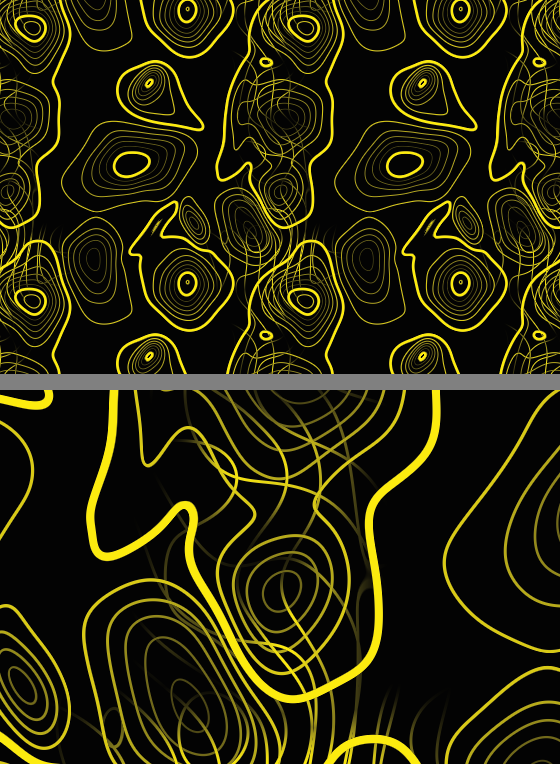
Top, the full canvas; bottom, a detail of the centre.
This pattern is drawn by a WebGL 1 fragment shader. Its source:

```glsl
precision highp float;
uniform vec2 u_resolution;

vec2 gradientAt(vec2 cell, float period) {
    cell = mod(cell, period);
    float angle = 6.2832 * fract(sin(dot(cell, vec2(127.1, 311.7)) + period * 1.7) * 4375.85);
    return vec2(cos(angle), sin(angle));
}

// Gradient noise that wraps once per tile
float tileNoise(vec2 p, float period) {
    p *= period;
    vec2 i = floor(p), f = p - i;
    vec2 u = f * f * f * (f * (f * 6.0 - 15.0) + 10.0);
    vec2 e = vec2(1.0, 0.0);
    float a = dot(gradientAt(i, period), f);
    float b = dot(gradientAt(i + e.xy, period), f - e.xy);
    float c = dot(gradientAt(i + e.yx, period), f - e.yx);
    float d = dot(gradientAt(i + 1.0, period), f - 1.0);
    return mix(mix(a, b, u.x), mix(c, d, u.x), u.y);
}

// Wrapped elliptical hill, sheared sideways by slant
float hill(vec2 p, vec2 center, vec2 radius, float slant, float height) {
    vec2 d = fract(p - center + 0.5) - 0.5;
    d.x += slant * d.y;
    d /= radius;
    return height * exp(-dot(d, d));
}

float terrain(vec2 p) {
    vec2 q = p + 0.05 * vec2(tileNoise(p, 5.0), tileNoise(p, 6.0));
    float h = 0.45 + tileNoise(p, 4.0);
    // Peaks: bold outline, fading rings inside
    h += hill(q, vec2(0.68, 0.04), vec2(0.095, 0.10), 0.0, 7.8);
    h += hill(q, vec2(0.59, 0.38), vec2(0.10, 0.10), -0.8, 2.2);
    h += hill(q, vec2(0.55, 0.32), vec2(0.04, 0.04), 0.0, 5.0);
    h += hill(q, vec2(0.875, 0.43), vec2(0.045, 0.22), 0.2, 1.6);
    h += hill(q, vec2(0.61, 0.79), vec2(0.035, 0.13), 0.85, 1.6);
    h += hill(q, vec2(0.11, 0.10), vec2(0.10, 0.11), 0.0, 7.8);
    h += hill(q, vec2(0.04, 0.44), vec2(0.12, 0.11), 0.0, 6.0);
    h += hill(q, vec2(0.02, 0.72), vec2(0.09, 0.10), 0.0, 5.0);
    // Hollows: fine rings only
    h += hill(q, vec2(0.48, 0.60), vec2(0.15, 0.10), 0.3, -6.4);
    h += hill(q, vec2(0.34, 0.95), vec2(0.09, 0.11), 0.0, -4.8);
    h += hill(q, vec2(0.715, 0.81), vec2(0.03, 0.07), -0.2, -4.0);
    h += hill(q, vec2(0.90, 0.82), vec2(0.08, 0.10), 0.0, -4.8);
    return h;
}

// Terrain, then two tangled fields for the seams; whole-number ramps keep them wrapped
vec3 fields(vec2 p) {
    return vec3(terrain(p),
                12.0 * p.x + 4.0 * tileNoise(p, 4.0),
                10.0 * p.x - 6.0 * p.y + 4.0 * tileNoise(p, 3.0));
}

float seamStrength(vec2 p) {
    vec2 d = abs(fract(p - vec2(0.0, 0.95) + 0.5) - 0.5);
    float side = 1.0 - smoothstep(0.03, 0.16, d.x);
    float knot = (1.0 - smoothstep(0.03, 0.14, d.y)) * (1.0 - smoothstep(0.1, 0.28, d.x));
    return max(side * smoothstep(-0.25, 0.2, tileNoise(p, 5.0)), knot);
}

void main() {
    float pixel = 2.05 / u_resolution.x;
    vec2 p = vec2(gl_FragCoord.x, u_resolution.y - gl_FragCoord.y) * pixel;

    // Distance to the nearest contour of each field
    vec2 e = vec2(0.002, 0.0);
    vec3 level = fields(p);
    vec3 dx = (fields(p + e.xy) - level) / e.x;
    vec3 dy = (fields(p + e.yx) - level) / e.x;
    vec3 nearest = floor(level + 0.5);
    vec3 dist = abs(level - nearest) / max(sqrt(dx * dx + dy * dy), vec3(3.0));

    // Every sixth terrain contour is bold, the next ones thin out and dim
    float rank = mod(abs(nearest.x - 1.0), 6.0);
    float bold = 1.0 - step(0.5, rank);
    float seam = seamStrength(p);
    vec3 halfWidth = vec3(mix(0.0022 - 0.0002 * rank, 0.005, bold), 0.0018, 0.0018);
    vec3 strength = vec3(1.0 - 0.14 * rank, seam, seam);
    vec3 lines = clamp((halfWidth - dist) / pixel + 0.5, 0.0, 1.0) * strength;
    float ink = max(lines.x, max(lines.y, lines.z));

    // Yellow on black, with dim lines a little greyer
    vec3 color = mix(vec3(0.01), vec3(0.99, 0.92, 0.06), ink);
    color.b += 0.28 * ink * (1.0 - ink);
    gl_FragColor = vec4(color, 1.0);
}
```
